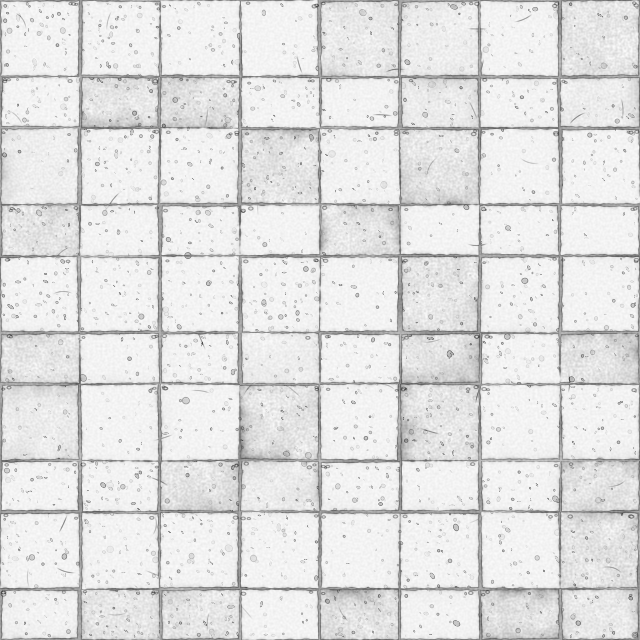
A WebGL 1 fragment shader for this texture:

```glsl
precision highp float;
// Worn off-white tiles in alternating tall and short rows, with grey joints, pits and scratches.
uniform vec2 u_resolution;

#define COLUMNS 8.0
#define ROW_PAIRS 5.0
#define SHORT_SHARE 0.4
#define GAP 0.0029
#define WOBBLE 0.0011
#define TILE_TONE 0.955
#define DIRT 0.055
#define SMUDGE 0.36
#define GRAIN 0.06
#define PIT_CHANCE 0.34
#define PIT_LINE 0.0013
#define SCRATCH_CHANCE 0.22

vec4 rand4(vec2 cell, float seed) {
  vec4 v = fract(vec4(cell.xyx, seed) * vec4(0.1031, 0.1030, 0.0973, 0.1099));
  v += dot(v, v.wzxy + 33.33);
  return fract((v.xxyz + v.yzzw) * v.zywx);
}

float corner(vec2 cell, vec2 offset, vec2 f, float freq) {
  float angle = 6.2832 * rand4(mod(cell + offset, freq), freq).x;
  return dot(vec2(cos(angle), sin(angle)), f - offset);
}

// Gradient noise that wraps over the unit canvas
float noise(vec2 p, float freq) {
  vec2 cell = floor(p * freq), f = fract(p * freq);
  vec2 s = f * f * f * (f * (f * 6.0 - 15.0) + 10.0);
  return mix(mix(corner(cell, vec2(0, 0), f, freq), corner(cell, vec2(1, 0), f, freq), s.x),
             mix(corner(cell, vec2(0, 1), f, freq), corner(cell, vec2(1, 1), f, freq), s.x), s.y);
}

vec2 turn(vec2 v, float angle) {
  float c = cos(angle), s = sin(angle);
  return vec2(c * v.x - s * v.y, s * v.x + c * v.y);
}

// Outlined oval pits on several grids, kept inside their cells
float pits(vec2 p, float density, float px) {
  float ink = 0.0;
  for (int i = 0; i < 5; i++) {
    float grid = 26.0 + 9.0 * float(i);
    vec2 cell = floor(p * grid);
    vec4 a = rand4(cell, 11.0 + float(i)), b = rand4(cell, 31.0 + float(i));
    vec2 r = turn(fract(p * grid) - 0.25 - 0.5 * a.xy, 0.9 + 2.0 * (b.x - 0.5));
    r.y *= 1.0 + 2.0 * b.y * b.y;
    float d = (length(r) - mix(0.05, 0.15, b.z)) / grid;
    float ring = 1.0 - smoothstep(0.0, PIT_LINE + 0.3 * px, abs(d));
    float fill = 1.0 - smoothstep(-px, px, d);
    float strength = step(a.z, PIT_CHANCE * density) * mix(0.08, 0.42, a.w * a.w);
    ink = max(ink, strength * max(ring, 0.45 * fill));
  }
  return ink;
}

// Short curved scratches
float scratches(vec2 p, float px) {
  vec2 cell = floor(p * 14.0);
  vec4 a = rand4(cell, 53.0), b = rand4(cell, 59.0);
  vec2 r = turn(fract(p * 14.0) - 0.35 - 0.3 * a.xy, 6.2832 * b.x);
  r.y += (b.y - 0.5) * 2.4 * r.x * r.x;
  float line = 1.0 - smoothstep(0.0, 0.001 + 0.5 * px, abs(r.y) / 14.0);
  float span = 1.0 - smoothstep(0.08, 0.24, abs(r.x));
  return step(a.z, SCRATCH_CHANCE) * line * span * mix(0.1, 0.4, a.w);
}

void main() {
  vec2 p = gl_FragCoord.xy / u_resolution;
  float px = 1.0 / min(u_resolution.x, u_resolution.y);

  // Tile layout: short row below a tall row in each pair
  float upper = step(SHORT_SHARE, fract(p.y * ROW_PAIRS));
  float pairRow = floor(p.y * ROW_PAIRS);
  vec2 id = vec2(floor(p.x * COLUMNS), 2.0 * pairRow + upper);
  vec2 halfSize = 0.5 * vec2(1.0 / COLUMNS, mix(SHORT_SHARE, 1.0 - SHORT_SHARE, upper) / ROW_PAIRS);
  vec2 low = vec2(id.x / COLUMNS, (pairRow + upper * SHORT_SHARE) / ROW_PAIRS);
  vec2 q = p - low - halfSize;
  vec4 look = rand4(id, 3.0);

  // Uneven tile sides: left, bottom, right, top
  vec4 along = (q / halfSize).yxyx;
  vec4 inset = 0.25 + 1.1 * rand4(id, 5.0) + 0.9 * (rand4(id, 7.0) - 0.5) * along;
  vec4 sides = vec4(q + halfSize, halfSize - q) - GAP * vec4(1.0, 0.75, 1.0, 0.75) * inset;
  float rough = noise(p, 72.0) + 0.6 * noise(p, 150.0);
  float d = min(min(sides.x, sides.y), min(sides.z, sides.w)) - WOBBLE * rough;

  // Tile face: grain, dirt spreading from some sides, worn rim
  float dirt = smoothstep(0.45, 0.85, look.x);
  float cloud = noise(p, 20.0) + 0.6 * noise(p, 55.0);
  float fine = noise(p, 256.0) + 0.6 * noise(p, 171.0);
  vec4 reach = sides + 0.045 * rand4(id, 17.0);
  float nearSide = max(0.0, min(min(reach.x, reach.y), min(reach.z, reach.w)));
  float smudge = exp(-nearSide / 0.013) * clamp(0.55 + 0.9 * cloud, 0.0, 1.0);
  float face = TILE_TONE - dirt * (DIRT + 0.05 * cloud) - SMUDGE * smudge * mix(0.12, 1.0, dirt);
  face += fine * GRAIN * mix(0.6, 1.5, dirt);
  face -= 0.22 * exp(-max(d, 0.0) / 0.0016) * clamp(0.5 + rough, 0.0, 1.0);
  face -= pits(p, mix(0.35, 1.25, look.y), px) + scratches(p, px);

  // Joint: dark beside the tile, paler in the middle
  float joint = mix(0.4, 0.64, smoothstep(0.0, 0.0022, -d)) + 0.2 * noise(p, 16.0) + 0.08 * fine;
  float shade = mix(joint, face, smoothstep(-0.7 * px, 0.7 * px, d));

  // Chipped rings at the upper corners
  for (int i = 0; i < 4; i++) {
    vec4 c = rand4(id, 71.0 + float(i));
    vec2 center = halfSize - vec2(0.005 + 0.014 * c.y * c.y, 0.0045 + 0.006 * c.z);
    center.x *= c.x < 0.5 ? -1.0 : 1.0;
    float ring = length((q - center) * vec2(0.8, 1.1)) - mix(0.0014, 0.0028, c.w);
    float chipped = step(0.45, fract(c.w * 7.0 + c.x));
    shade = mix(shade, 0.86, 0.7 * chipped * (1.0 - smoothstep(-px, px, ring)));
    shade -= 0.3 * chipped * (1.0 - smoothstep(0.0, PIT_LINE + 0.3 * px, abs(ring)));
  }
  gl_FragColor = vec4(vec3(clamp(shade, 0.3, 0.98)), 1.0);
}
```
